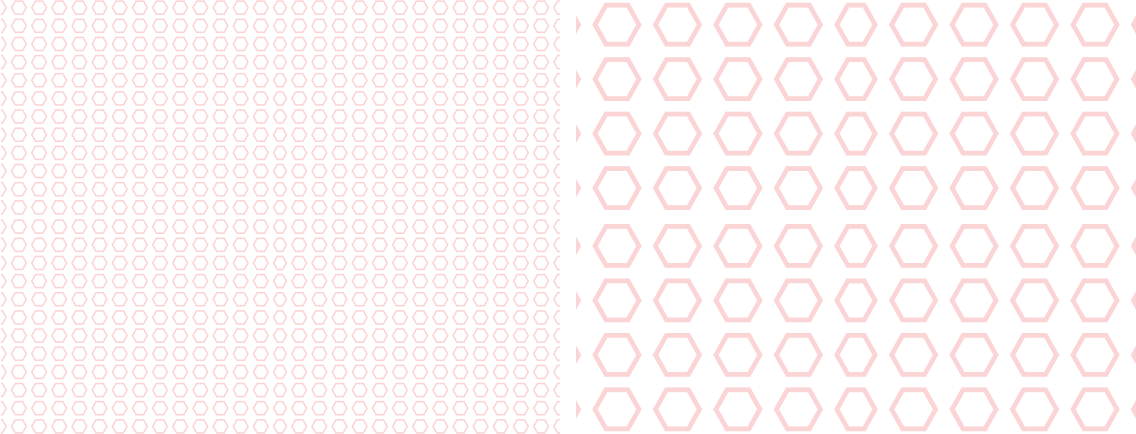
Left, the full canvas; right, a detail of the centre.
A WebGL 1 fragment shader for this pattern:

```glsl
precision highp float;
// Grid of pale pink hexagon outlines on white, mirrored about the canvas centre.

uniform vec2 u_resolution;

// Distance to a flat-topped hexagon with the given apothem
float hexagon(vec2 p, float apothem) {
  p = abs(p);
  return max(p.y, dot(p, vec2(0.885, 0.5))) - apothem;
}

void main() {
  // The canvas spans 768 by 594 units
  vec2 canvas = vec2(768.0, 594.0);
  vec2 p = gl_FragCoord.xy / u_resolution * canvas;
  float pixel = canvas.x / u_resolution.x;

  // Mirrored halves: the seam narrows the middle column and widens the middle row gap
  vec2 folded = abs(p - 0.5 * canvas) + vec2(1.3, -13.2);

  // Repeat the cell around each hexagon centre
  vec2 cell = vec2(27.64, 24.85);
  vec2 local = mod(folded + 0.5 * cell, cell) - 0.5 * cell;

  // Outline with edges smoothed over one pixel
  float edge = abs(hexagon(local, 8.9)) - 1.1;
  float line = clamp(0.5 - edge / pixel, 0.0, 1.0);

  // Thin white margin along the left side
  line *= clamp((p.x - 1.2) / pixel + 0.5, 0.0, 1.0);

  gl_FragColor = vec4(mix(vec3(1.0), vec3(0.985, 0.832, 0.835), line), 1.0);
}
```
